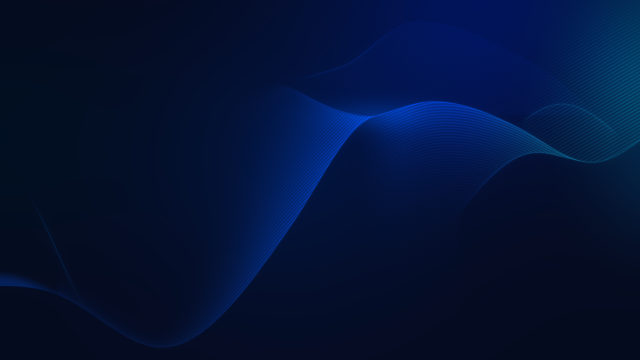
Give the GLSL for this background, as a Shadertoy shader.

```glsl
// Cubic through two knots (x, height, slope); returns height and slope.
vec2 span(float x, vec3 a, vec3 b) {
    float w = b.x - a.x;
    float t = clamp((x - a.x) / w, 0.0, 1.0);
    float c = 3.0 * (b.y - a.y) - w * (2.0 * a.z + b.z);
    float d = 2.0 * (a.y - b.y) + w * (a.z + b.z);
    return vec2(a.y + t * (w * a.z + t * (c + t * d)),
                a.z + t * (2.0 * c + 3.0 * t * d) / w);
}

// Signed distance above a curve, corrected for its slope.
float above(vec2 p, vec2 curve) {
    return (p.y - curve.x) / sqrt(1.0 + curve.y * curve.y);
}

float fill(float d) {
    float aa = 0.8 / iResolution.y;
    return smoothstep(-aa, aa, d);
}

float stroke(float d) {
    float w = max(0.0015, 0.7 / iResolution.y);
    return 0.7 * exp(-d * d / (w * w)) + 0.2 * exp(-abs(d) / 0.009);
}

float within(float x, float lo, float hi, float soft) {
    return smoothstep(lo, lo + soft, x) * (1.0 - smoothstep(hi - soft, hi, x));
}

float blob(vec2 p, vec2 center, vec2 radius) {
    vec2 q = (p - center) / radius;
    return exp(-dot(q, q));
}

float stripes(float phase) {
    return 0.5 + 0.5 * cos(6.28319 * phase);
}

// Long lower edge of the ribbon, through valley, pinch and crest.
vec2 ribbonEdge(float x) {
    vec3 bend = vec3(0.139, 0.190, -0.3), valley = vec3(0.451, 0.035, 0.0);
    vec3 climb = vec3(0.810, 0.375, 1.45), pinch = vec3(1.042, 0.678, 0.25);
    vec3 crest = vec3(1.204, 0.718, 0.0), slide = vec3(1.435, 0.648, -0.5);
    vec3 dip = vec3(1.644, 0.549, 0.0);
    if (x < bend.x) return span(x, vec3(0.0, 0.206, 0.0), bend);
    if (x < valley.x) return span(x, bend, valley);
    if (x < climb.x) return span(x, valley, climb);
    if (x < pinch.x) return span(x, climb, pinch);
    if (x < crest.x) return span(x, pinch, crest);
    if (x < slide.x) return span(x, crest, slide);
    if (x < dip.x) return span(x, slide, dip);
    return span(x, dip, vec3(1.778, 0.611, 0.75));
}

// Faint hump over the ribbon.
vec2 humpEdge(float x) {
    vec3 shoulder = vec3(0.949, 0.815, 0.35), top = vec3(1.157, 0.942, 0.0);
    vec3 fall = vec3(1.48, 0.826, -0.55);
    if (x < shoulder.x) return span(x, vec3(0.775, 0.775, 0.05), shoulder);
    if (x < top.x) return span(x, shoulder, top);
    if (x < fall.x) return span(x, top, fall);
    return span(x, fall, vec3(1.725, 0.618, -0.9));
}

void mainImage(out vec4 fragColor, in vec2 fragCoord) {
    vec2 p = fragCoord / iResolution.xy * vec2(1.7778, 1.0);
    float x = p.x;
    vec3 blue = vec3(0.0, 0.2, 0.58), teal = vec3(0.02, 0.32, 0.36);
    vec3 hue = mix(blue, teal, smoothstep(1.25, 1.55, x));

    // Signed distances to the edges
    vec2 edge = ribbonEdge(x);
    float ribbon = above(p, edge);
    float fold = above(p, span(x, vec3(0.775, 0.775, -0.6), vec3(1.042, 0.680, 0.1)));
    float hump = above(p, humpEdge(x));
    float tail = above(p, span(x, vec3(1.262, 0.387, 1.4), vec3(1.493, 0.576, 0.0)));
    if (x > 1.493) tail = above(p, span(x, vec3(1.493, 0.576, 0.0), vec3(1.644, 0.549, 0.0)));
    float arc = above(p, span(x, vec3(1.435, 0.648, 0.9), vec3(1.562, 0.711, 0.0)));
    if (x > 1.562) arc = above(p, span(x, vec3(1.562, 0.711, 0.0), vec3(1.725, 0.618, -0.9)));

    // Background glows
    vec3 col = vec3(0.02, 0.042, 0.12);
    col += vec3(-0.015, 0.035, 0.23) * blob(p, vec2(1.34, 1.0), vec2(0.43, 0.42));
    col += vec3(-0.01, 0.14, 0.15) * blob(p, vec2(1.82, 0.85), vec2(0.2, 0.32));
    col += vec3(-0.01, 0.03, 0.1) * blob(p, vec2(0.8, 0.54), vec2(0.4, 0.42));
    col += vec3(-0.014, 0.018, 0.01) * blob(p, vec2(0.0, 0.62), vec2(0.4, 0.28));
    col += vec3(0.0, 0.04, 0.07) * blob(p, vec2(1.82, 0.5), vec2(0.16, 0.18));

    // Left sheet, rising to the pinch
    float reach = mix(0.018, 0.15, smoothstep(0.4, 0.85, x));
    float sheet = fill(ribbon) * exp(-max(ribbon, 0.0) / reach);
    sheet *= smoothstep(0.0, 0.004 + 0.7 * max(0.8 - x, 0.0), -fold);
    sheet *= within(x, 0.15, 1.06, 0.02) * mix(0.2, 0.8, smoothstep(0.4, 1.0, x));
    float slant = dot(p, vec2(-0.78, 0.62)) + 0.12 * p.y * p.y;
    col += blue * sheet * (0.6 + 0.35 * stripes(slant * 132.0));

    // Right sheet, hanging below the crest
    float hang = fill(-ribbon) * exp(-max(edge.x - p.y, 0.0) / 0.12);
    hang *= smoothstep(0.98, 1.14, x) * (1.0 - smoothstep(1.58, 1.65, x));
    hang *= mix(1.0, fill(tail), smoothstep(1.25, 1.3, x));
    float drape = (edge.x - p.y) * (1.0 + 0.5 * (x - 1.0)) + 0.1 * x;
    col += hue * hang * (0.42 + 0.28 * stripes(drape * 112.0));

    // Hump interior and the mesh at the far right
    float veil = fill(-hump) * fill(ribbon) * fill(fold) * within(x, 0.79, 1.72, 0.2);
    col += vec3(0.0, 0.012, 0.045) * veil * (0.5 + 0.4 * stripes((p.y + 0.3 * x) * 110.0));
    float mesh = fill(ribbon) * smoothstep(1.42, 1.76, x) * exp(-pow((p.y - 0.72) / 0.2, 2.0));
    mesh += 0.2 * fill(ribbon) * fill(-arc) * within(x, 1.435, 1.725, 0.03);
    col += teal * mesh * (0.12 + 0.32 * stripes(dot(p, vec2(-0.5, 0.87)) * 115.0));

    // Band and thin strand at the far left
    float band = above(p, span(x, vec3(0.0, 0.241, 0.0), vec3(0.2, 0.160, -0.65)));
    col += vec3(0.0, 0.08, 0.22) * fill(ribbon) * smoothstep(0.012, -0.025, band)
         * (1.0 - smoothstep(0.14, 0.2, x));
    float strand = above(p, span(x, vec3(0.046, 0.49, -0.6), vec3(0.236, 0.148, -1.5)));
    col += vec3(0.0, 0.06, 0.13) * stroke(strand) * within(x, 0.07, 0.24, 0.07);

    // Bright edges and the glow at the pinch
    float rim = mix(0.1, 0.38, smoothstep(0.6, 1.1, x));
    col += hue * rim * stroke(ribbon);
    col += blue * 0.45 * stroke(fold) * within(x, 0.775, 1.06, 0.1);
    col += blue * 0.2 * stroke(hump) * within(x, 0.775, 1.15, 0.15);
    col += hue * 0.35 * stroke(tail) * within(x, 1.262, 1.65, 0.14);
    col += teal * 0.28 * stroke(arc) * within(x, 1.435, 1.73, 0.05);
    col += vec3(0.0, 0.07, 0.16) * blob(p, vec2(1.05, 0.68), vec2(0.14, 0.04));

    fragColor = vec4(clamp(col, 0.0, 1.0), 1.0);
}
```
